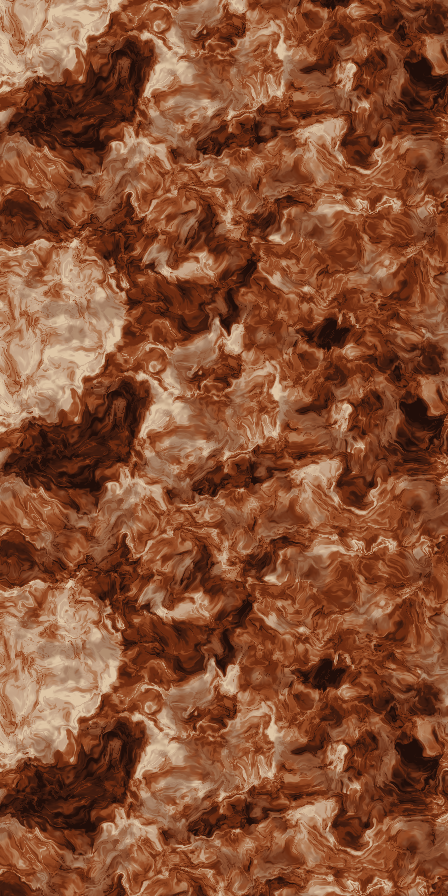
This texture is drawn by a WebGL 1 fragment shader. Its source:

```glsl
precision highp float;
// Polished onyx slab: rust, dark and cream pools with crusted rims, repeating down the sheet.

uniform vec2 u_resolution;

#define REPEATS_DOWN 2.63   // tiles in the canvas height
#define TILE_START 0.446    // tile phase from the top
#define LEAN 0.013          // sideways drift per tile
#define WARP_BROAD 0.20     // large meander of the pools
#define WARP_FINE 0.12      // ragged crust on the edges
#define BAND_FREQ 190.0     // agate bands beside the rims
#define BAND_DEPTH 0.14
#define RIM_SHARPNESS 95.0
#define RIM_LIGHT 0.42
#define CLOUDING 0.58
#define GRAIN 0.72
#define VEIN_LIGHT 0.20

const vec3 UMBER = vec3(0.13, 0.055, 0.035);
const vec3 BROWN = vec3(0.26, 0.11, 0.06);
const vec3 RUST  = vec3(0.43, 0.17, 0.065);
const vec3 AMBER = vec3(0.59, 0.29, 0.14);
const vec3 TAN   = vec3(0.69, 0.47, 0.32);
const vec3 SAND  = vec3(0.77, 0.64, 0.53);
const vec3 CREAM = vec3(0.87, 0.77, 0.64);
const vec3 TAUPE = vec3(0.52, 0.34, 0.24);

float hash(vec2 p) {
  return fract(sin(dot(p, vec2(127.1, 311.7))) * 43758.5453);
}

// Value noise whose rows wrap after the given period
float noise(vec2 p, float period) {
  vec2 i = floor(p), f = fract(p);
  f = f * f * (3.0 - 2.0 * f);
  float y0 = mod(i.y, period), y1 = mod(i.y + 1.0, period);
  return mix(mix(hash(vec2(i.x, y0)), hash(vec2(i.x + 1.0, y0)), f.x),
             mix(hash(vec2(i.x, y1)), hash(vec2(i.x + 1.0, y1)), f.x), f.y);
}

float fbm(vec2 p, float freq) {
  float sum = 0.0, amp = 0.533;
  for (int i = 0; i < 4; i++) {
    sum += amp * noise(p * freq + vec2(17.3 * float(i), 0.0), freq);
    freq *= 2.0;
    amp *= 0.5;
  }
  return sum;
}

vec2 warp(vec2 p, float freq) {
  return vec2(fbm(p + vec2(3.7, 0.0), freq), fbm(p + vec2(9.1, 0.0), freq)) - 0.5;
}

// Thin line along the middle contour of a noise field
float vein(vec2 p, float freq, float width) {
  return smoothstep(width, 0.0, abs(fbm(p, freq) - 0.5));
}

// Lays a slanted elliptical pool over the stone; edge keeps the distance to the nearest rim
void pool(vec2 p, vec2 center, vec2 radius, float slant, float tone,
          inout float level, inout float edge) {
  vec2 d = p - center;
  d.y += slant * d.x;
  d.y -= floor(d.y + 0.5);
  float dist = (length(d / radius) - 1.0) * min(radius.x, radius.y);
  level = mix(level, tone, smoothstep(0.010, -0.010, dist));
  edge = dist < 0.0 ? -dist : min(edge, dist);
}

// Mineral colours from darkest to lightest
vec3 mineral(float t) {
  vec3 c = mix(UMBER, BROWN, smoothstep(0.0, 0.20, t));
  c = mix(c, RUST, smoothstep(0.20, 0.36, t));
  c = mix(c, AMBER, smoothstep(0.40, 0.56, t));
  c = mix(c, TAN, smoothstep(0.56, 0.70, t));
  c = mix(c, SAND, smoothstep(0.70, 0.84, t));
  return mix(c, CREAM, smoothstep(0.86, 1.05, t));
}

void main() {
  // Tile space: y runs down, one unit per repeat
  vec2 p = vec2(gl_FragCoord.x, u_resolution.y - gl_FragCoord.y) / u_resolution.y;
  p = p * REPEATS_DOWN - vec2(0.0, TILE_START);
  p.x += LEAN * (p.y - 0.5);

  vec2 q = p + WARP_BROAD * warp(p, 6.0);
  q += WARP_FINE * warp(q, 22.0);

  // Pale strata
  float level = 0.44, edge = 1.0;
  pool(q, vec2(0.66, 0.07), vec2(3.0, 0.10), 0.0, 0.60, level, edge);
  pool(q, vec2(1.05, 0.30), vec2(0.34, 0.11), 0.15, 0.58, level, edge);
  pool(q, vec2(0.12, 0.23), vec2(0.28, 0.07), -0.3, 0.42, level, edge);

  // Central hollow and the ledge below it
  pool(q, vec2(0.56, 0.35), vec2(0.20, 0.15), 0.1, 0.29, level, edge);
  pool(q, vec2(0.54, 0.28), vec2(0.11, 0.05), -0.4, 0.44, level, edge);
  pool(q, vec2(0.65, 0.46), vec2(0.12, 0.04), 0.5, 0.06, level, edge);
  pool(q, vec2(0.56, 0.55), vec2(0.14, 0.045), 0.3, 0.66, level, edge);

  // Cream pool and its dark shadow on the left
  pool(q, vec2(0.05, 0.53), vec2(0.31, 0.25), 0.35, 0.80, level, edge);
  pool(q, vec2(0.24, 0.85), vec2(0.23, 0.14), 0.35, 0.18, level, edge);

  // Tan block, pale seam and rusty foot
  pool(q, vec2(0.70, 0.83), vec2(0.21, 0.18), 0.0, 0.36, level, edge);
  pool(q, vec2(0.68, 0.76), vec2(0.16, 0.13), 0.1, 0.60, level, edge);
  pool(q, vec2(0.69, 0.97), vec2(0.17, 0.03), 0.0, 0.13, level, edge);
  pool(q, vec2(0.50, 0.81), vec2(0.025, 0.17), 0.0, 0.70, level, edge);

  // Rust field with curls on the right
  pool(q, vec2(1.12, 0.78), vec2(0.27, 0.21), 0.0, 0.38, level, edge);
  pool(q, vec2(0.98, 0.55), vec2(0.09, 0.05), -0.3, 0.12, level, edge);
  pool(q, vec2(1.20, 0.60), vec2(0.14, 0.055), 0.4, 0.18, level, edge);
  pool(q, vec2(1.24, 0.77), vec2(0.11, 0.12), 0.0, 0.46, level, edge);
  pool(q, vec2(1.25, 0.78), vec2(0.06, 0.07), 0.3, 0.20, level, edge);
  pool(q, vec2(0.97, 0.82), vec2(0.07, 0.028), -0.7, 0.70, level, edge);

  // Clouds, grain, agate bands and crusted rims
  float cloud = fbm(q + vec2(5.3, 0.0), 8.0);
  float grain = fbm(mix(p, q, 0.5) + vec2(1.9, 0.0), 30.0);
  float patchy = smoothstep(0.35, 0.65, fbm(p + vec2(12.0, 0.0), 9.0));
  level += CLOUDING * (cloud - 0.5) + GRAIN * (grain - 0.5);
  level += BAND_DEPTH * sin(edge * BAND_FREQ + 9.0 * cloud) * exp(-edge * 13.0);
  level += 0.05 * sin(75.0 * cloud);
  level += RIM_LIGHT * exp(-edge * RIM_SHARPNESS) * (0.25 + 0.75 * patchy);

  // Hairline veins, broad ones pale and short ones dark
  level += VEIN_LIGHT * vein(q + vec2(21.0, 0.0), 9.0, 0.022) * patchy;
  level -= VEIN_LIGHT * vein(q + vec2(43.0, 0.0), 15.0, 0.025) * (1.0 - patchy);

  vec3 color = mineral(level);
  float dull = smoothstep(0.52, 0.66, fbm(p + vec2(31.0, 0.0), 13.0));
  color = mix(color, TAUPE, 0.5 * dull * smoothstep(0.25, 0.5, level));
  gl_FragColor = vec4(color, 1.0);
}
```
